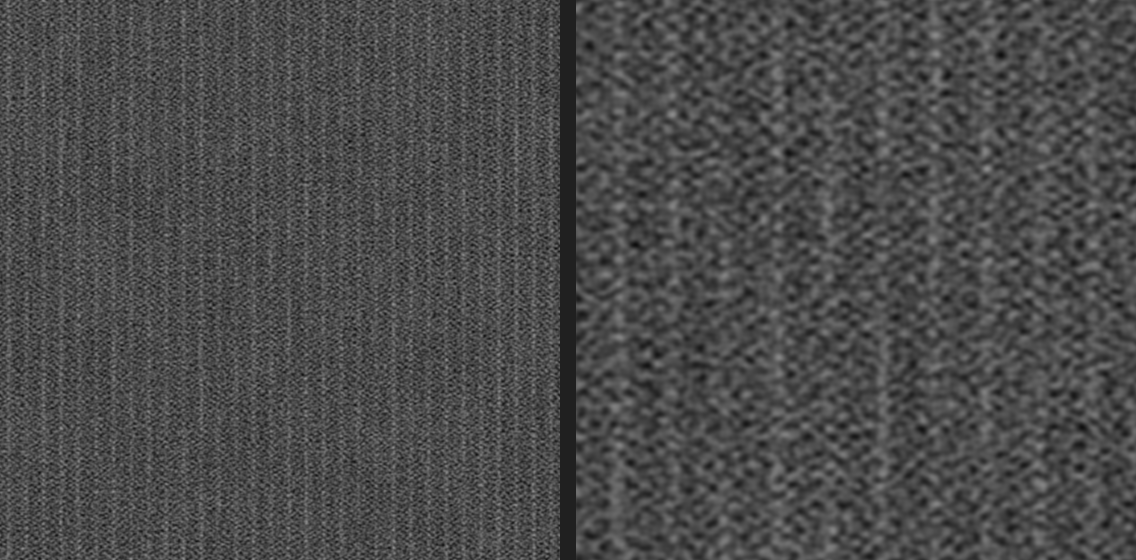
Left: the whole. Right: its middle third, enlarged.
This texture is drawn by a three.js fragment shader. Its source:

```glsl
varying vec2 vUv;

const float TAU = 6.2831853;
const vec3 CLOTH_GREY = vec3(0.282);
const float STRIPES = 32.0;
const vec2 WEAVE_REPEATS = vec2(64.0, 90.0);

float hash(vec2 p) {
  vec3 q = fract(vec3(p.xyx) * 0.1031);
  q += dot(q, q.yzx + 33.33);
  return fract((q.x + q.y) * q.z);
}

// Gradient noise that wraps after a whole number of cells
float cornerSlope(vec2 cell, vec2 offset, vec2 period, float seed) {
  float angle = TAU * hash(mod(cell, period) + seed);
  return dot(vec2(cos(angle), sin(angle)), offset);
}

float wrappedNoise(vec2 uv, vec2 period, float seed) {
  vec2 p = uv * period;
  vec2 cell = floor(p);
  vec2 f = p - cell;
  vec2 w = f * f * f * (f * (f * 6.0 - 15.0) + 10.0);
  vec2 e = vec2(1.0, 0.0);
  float low = mix(cornerSlope(cell, f, period, seed),
                  cornerSlope(cell + e.xy, f - e.xy, period, seed), w.x);
  float high = mix(cornerSlope(cell + e.yx, f - e.yx, period, seed),
                   cornerSlope(cell + e.xx, f - e.xx, period, seed), w.x);
  return mix(low, high, w.y);
}

// Alternating over-and-under threads, bent by a phase shift
float weave(vec2 uv, vec2 repeats, vec2 bend) {
  vec2 wave = cos(TAU * uv * repeats + bend);
  return wave.x * wave.y;
}

// Thin raised warp threads, each with its own uneven strength
float warpStripes(vec2 uv, float count) {
  float id = floor(uv.x * count);
  float across = fract(uv.x * count) - 0.5;
  float along = wrappedNoise(vec2((id + 0.5) / count, uv.y), vec2(count, 24.0), 71.0);
  float strength = 0.7 + 0.5 * hash(vec2(mod(id, count), 9.0)) + 0.8 * along;
  return strength * exp(-across * across / 0.016);
}

void main() {
  vec2 bend = vec2(wrappedNoise(vUv, vec2(40.0, 48.0), 13.0),
                   wrappedNoise(vUv, vec2(36.0, 44.0), 29.0));

  float threads = weave(vUv, WEAVE_REPEATS, bend * vec2(2.0, 4.0));
  float grain = wrappedNoise(vUv, vec2(136.0, 168.0), 41.0);
  float fibres = wrappedNoise(vUv, vec2(190.0, 220.0), 57.0);
  float rows = wrappedNoise(vUv, vec2(20.0, 128.0), 83.0);
  float columns = wrappedNoise(vUv, vec2(64.0, 10.0), 23.0);
  float patches = wrappedNoise(vUv, vec2(9.0, 7.0), 97.0);

  // Sum the layers of the cloth
  float shade = 0.078 * threads + 0.165 * grain + 0.12 * fibres
              + 0.05 * rows + 0.03 * columns + 0.02 * patches
              + 0.072 * warpStripes(vUv, STRIPES);
  gl_FragColor = vec4(CLOTH_GREY + shade, 1.0);
}
```
